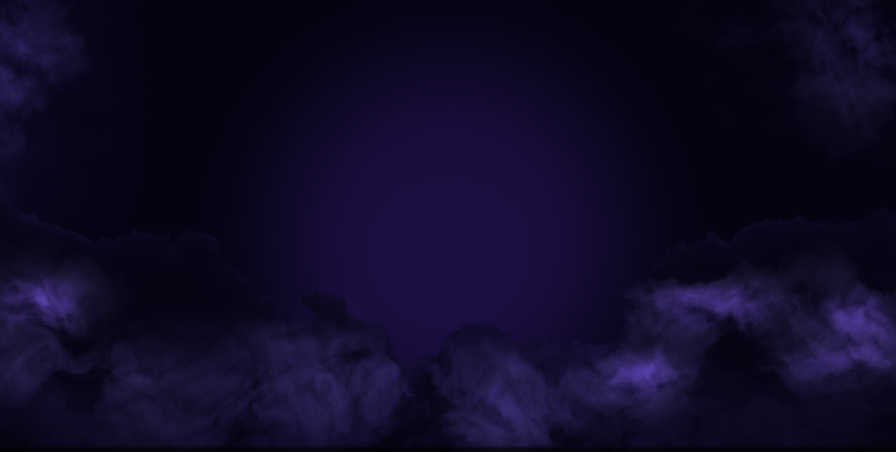
This background is drawn by a Shadertoy shader. Its source:

```glsl
#define NIGHT vec3(0.019, 0.011, 0.070)
#define GLOW_COLOR vec3(0.084, 0.043, 0.178)
#define GLOW_CENTER vec2(0.995, 0.48)
#define GLOW_RADIUS 0.58
#define CLOUD_SHADE vec3(0.024, 0.017, 0.076)
#define CLOUD_VIOLET vec3(0.285, 0.210, 0.520)
#define CLOUD_GREY vec3(0.235, 0.195, 0.370)
#define CLOUD_SCALE 5.5
#define BANK_LOW 0.25
#define BANK_RISE 0.27
#define BILLOW 0.34
#define RELIEF 2.6

const int LIGHTS = 11;

// Lit cloud patches: center, radii
const vec4 PATCHES[LIGHTS] = vec4[](
    vec4(0.07, 0.33, 0.12, 0.080), vec4(0.17, 0.19, 0.17, 0.055),
    vec4(0.36, 0.11, 0.12, 0.100), vec4(0.70, 0.16, 0.20, 0.110),
    vec4(1.11, 0.10, 0.16, 0.080), vec4(1.42, 0.17, 0.09, 0.065),
    vec4(1.57, 0.33, 0.20, 0.070), vec4(1.92, 0.31, 0.12, 0.075),
    vec4(1.82, 0.20, 0.21, 0.055), vec4(0.03, 0.88, 0.16, 0.200),
    vec4(1.89, 0.89, 0.19, 0.170));
const float POWER[LIGHTS] = float[](
    0.90, 0.55, 0.26, 0.40, 0.55, 0.80, 0.80, 0.70, 0.58, 0.42, 0.42);

float hash(vec2 p) {
    vec3 q = fract(p.xyx * 0.1031);
    q += dot(q, q.yzx + 33.33);
    return fract((q.x + q.y) * q.z);
}

float noise(vec2 p) {
    vec2 cell = floor(p), f = fract(p);
    f = f * f * f * (f * (f * 6.0 - 15.0) + 10.0);
    return mix(mix(hash(cell), hash(cell + vec2(1, 0)), f.x),
               mix(hash(cell + vec2(0, 1)), hash(cell + vec2(1, 1)), f.x), f.y);
}

float fbm(vec2 p) {
    float sum = 0.0, amplitude = 0.47;
    for (int i = 0; i < 7; i++) {
        sum += amplitude * noise(p);
        p = mat2(1.6, 1.2, -1.2, 1.6) * p + 17.3;
        amplitude *= 0.54;
    }
    return sum;
}

// Height of the cloud bank, low in the middle and tall at the sides
float bankHeight(float x) {
    return BANK_LOW + BANK_RISE * smoothstep(0.34, 0.58, abs(x - 0.99));
}

void mainImage(out vec4 fragColor, in vec2 fragCoord) {
    vec2 uv = fragCoord / iResolution.xy;
    vec2 p = vec2(uv.x * 1.985, uv.y);

    // Night sky with a broad violet glow
    float glow = 1.0 - smoothstep(0.16, GLOW_RADIUS, length(p - GLOW_CENTER));
    vec2 toCore = p - vec2(0.99, 0.40);
    vec3 color = NIGHT + GLOW_COLOR * (0.92 * glow + 0.14 * exp(-14.0 * dot(toCore, toCore)));

    // Cloud density and its slope toward the light above
    vec2 q = p * CLOUD_SCALE;
    vec2 warp = vec2(fbm(q + 3.1), fbm(q + 41.7)) - 0.5;
    q += 0.7 * warp;
    float density = fbm(q);
    float relief = density - fbm(q + vec2(0.04, 0.14));

    // Haze along the left side
    float haze = smoothstep(0.36, 0.0, p.x) * smoothstep(0.40, 0.60, p.y);
    color += vec3(0.050, 0.034, 0.115) * haze * density;

    // Shadowed bank with a crisp outline and a dim rim
    float depth = bankHeight(p.x) + BILLOW * (density - 0.5) - p.y;
    float bank = smoothstep(0.0, 0.018, depth);
    color = mix(color, CLOUD_SHADE, 0.88 * bank);
    float rim = bank * exp(-22.0 * max(depth, 0.0));
    color += vec3(0.045, 0.034, 0.110) * rim * clamp(0.35 + 5.0 * relief, 0.0, 1.2);

    // Dim body of the lower clouds, fullest below the glow
    float middle = 1.0 - smoothstep(0.30, 0.65, abs(p.x - 0.95));
    float body = bank * smoothstep(0.34, 0.16, p.y) * mix(0.45, 1.0, middle);
    float fold = smoothstep(0.36, 0.58, density) + 3.0 * relief;
    color += vec3(0.052, 0.041, 0.112) * body * clamp(0.2 + 0.75 * fold, 0.0, 1.5);

    // Lit puffs: crisp coverage cut from the patches by the density
    float cover = 0.0, light = 0.0;
    for (int i = 0; i < LIGHTS; i++) {
        vec2 d = (p + 0.08 * warp - PATCHES[i].xy) / PATCHES[i].zw;
        float weight = exp(-dot(d, d));
        cover += weight;
        light += POWER[i] * weight;
    }
    float puff = smoothstep(0.30, 0.52, cover + 1.9 * (density - 0.5));
    float shading = 0.38 + 0.9 * (density - 0.4) + RELIEF * relief;
    vec3 tint = mix(CLOUD_GREY, CLOUD_VIOLET, smoothstep(0.35, 0.8, light + 0.3 * p.y));
    color += tint * light * mix(0.12, 1.25, puff) * clamp(shading, 0.06, 1.1);

    // Darkened lower edge and a fine dither against banding
    color *= mix(0.35, 1.0, smoothstep(0.004, 0.018, p.y));
    color += (hash(floor(uv * 1024.0)) - 0.5) * 0.003;
    fragColor = vec4(max(color, 0.0), 1.0);
}
```
